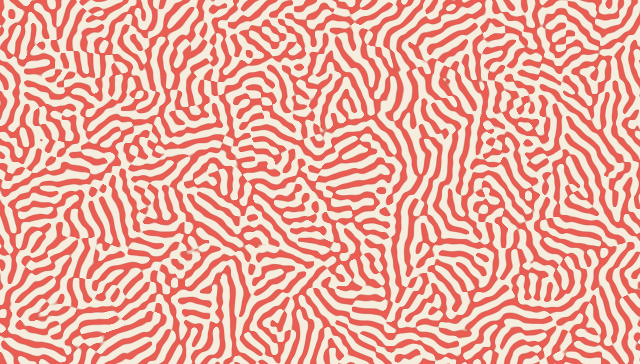
Reproduce this pattern procedurally as a Shadertoy shader.

```glsl
// Coral labyrinth of even, winding stripes on cream, drawn with phasor noise.

const vec3 CREAM = vec3(0.96, 0.93, 0.87);
const vec3 CORAL = vec3(0.92, 0.36, 0.32);
const vec3 RIM   = vec3(0.83, 0.36, 0.32);

const float PERIOD      = 0.0333;  // stripe spacing, in canvas heights
const float CORAL_SHARE = 0.45;    // part of each period that is coral
const float EDGE_SOFT   = 0.0022;  // half width of the edge blend, in heights
const float RIM_WIDTH   = 0.0042;  // darker band inside the edge, in heights

// The lengths below are in stripe periods.
const float CELL_SIZE    = 1.6;    // spacing of the wave kernels
const float KERNEL_SIGMA = 1.0;    // reach of one kernel
const float DOMAIN_SIZE  = 6.5;    // scale on which the stripes turn
const float TURN         = 5.0;    // strength of the turning, in radians
const float ANGLE_JITTER = 0.6;    // random spread of kernel directions
const float DEFECT_ROUND = 0.12;   // rounding of stripe ends and forks

const float PI  = 3.14159;
const float TAU = 2.0 * PI;

vec3 hash3(vec2 cell) {
    vec3 q = fract(cell.xyx * vec3(0.1031, 0.1030, 0.0973));
    q += dot(q, q.yxz + 33.33);
    return fract((q.xxy + q.yzz) * q.zyx);
}

vec2 unitVector(float angle) {
    return vec2(cos(angle), sin(angle));
}

float cornerSlope(vec2 corner, vec2 offset) {
    return dot(unitVector(TAU * hash3(corner + 217.0).x), offset);
}

float gradientNoise(vec2 p) {
    vec2 i = floor(p), f = p - i;
    vec2 u = f * f * f * (f * (f * 6.0 - 15.0) + 10.0);
    vec2 e = vec2(1.0, 0.0);
    float low  = mix(cornerSlope(i, f), cornerSlope(i + e, f - e), u.x);
    float high = mix(cornerSlope(i + e.yx, f - e.yx),
                     cornerSlope(i + e.xx, f - e.xx), u.x);
    return mix(low, high, u.y);
}

// Sum of local complex waves whose directions follow the turning field.
vec2 phasorField(vec2 p) {
    vec2 home = floor(p / CELL_SIZE);
    vec2 total = vec2(0.0);
    for (int y = -2; y <= 2; y++) {
        for (int x = -2; x <= 2; x++) {
            vec2 cell = home + vec2(x, y);
            vec3 rnd = hash3(cell + 71.0);
            vec2 center = (cell + rnd.xy) * CELL_SIZE;
            vec2 offset = p - center;
            float jitter = (hash3(cell + 503.0).y - 0.5) * ANGLE_JITTER;
            float angle = TURN * gradientNoise(center / DOMAIN_SIZE) + jitter;
            float phase = TAU * (dot(unitVector(angle), offset) + rnd.z);
            float weight = exp(-0.5 * dot(offset, offset) / (KERNEL_SIGMA * KERNEL_SIGMA));
            total += weight * unitVector(phase);
        }
    }
    return total;
}

// Signed distance to the stripe edge in canvas heights, positive in coral.
float stripeDistance(vec2 p) {
    vec2 wave = phasorField(p / PERIOD);
    float level = wave.x / sqrt(dot(wave, wave) + DEFECT_ROUND * DEFECT_ROUND);
    return (CORAL_SHARE * PI - acos(clamp(level, -1.0, 1.0))) * PERIOD / TAU;
}

void mainImage(out vec4 fragColor, in vec2 fragCoord) {
    vec2 p = fragCoord / iResolution.y;
    float d = stripeDistance(p);

    // Coral body with a slightly darker rim, blended into the cream ground.
    float soft = max(EDGE_SOFT, 0.6 / iResolution.y);
    vec3 stripe = mix(RIM, CORAL, smoothstep(0.0, RIM_WIDTH, d));
    vec3 color = mix(CREAM, stripe, smoothstep(-soft, soft, d));
    fragColor = vec4(color, 1.0);
}
```
